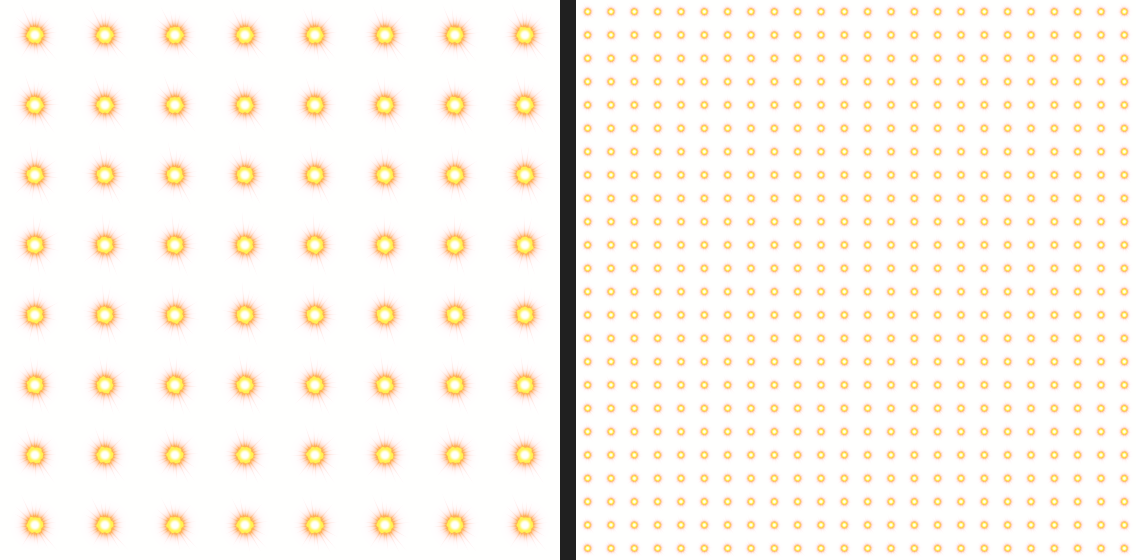
Left, the tile; right, the same tile 3 across and 3 down.
Write a WebGL 2 fragment shader that draws this pattern.

```glsl
#version 300 es
precision highp float;
// An even grid of small glowing sparks with fine tapered rays on white.

#define GRID 8.0            // sparks across and down
#define RAYS 22             // rays per spark
#define CORE_RADIUS 0.115   // in cells
#define GLOW_REACH 0.064    // in cells
#define RAY_WIDTH 0.011     // in cells
#define RAY_STRENGTH 0.45
#define BACKGROUND vec3(1.0, 0.999, 0.996)
#define HOT_WHITE vec3(1.0, 1.0, 0.98)
#define YELLOW vec3(1.0, 0.95, 0.32)
#define GLOW_TINT vec3(0.0, 0.31, 0.66)  // light removed at full glow

uniform vec2 u_resolution;
out vec4 fragColor;

const float TAU = 6.2831853;

float hash(float n) {
    return fract(sin(n * 12.9898 + 4.1) * 43758.5453);
}

// Direction of the longest rays; sways smoothly and wraps over the grid.
float sparkAxis(vec2 phase) {
    return 1.9 + 0.2 * cos(phase.y + TAU / 16.0) + 0.04 * sin(phase.x);
}

// Radius of the jagged core along an angle measured from the axis.
float coreRadius(float angle, vec2 phase) {
    float lobes = 0.06 * cos(6.0 * angle)
                + 0.035 * cos(11.0 * angle + phase.y)
                + 0.03 * cos(4.0 * angle - phase.y + phase.x);
    return CORE_RADIUS * (1.0 + lobes);
}

// Sum of thin tapered rays around the spark centre.
float rayLight(vec2 p, float axis, vec2 phase, float pixel) {
    float light = 0.0;
    for (int i = 0; i < RAYS; i++) {
        float id = float(i);
        float turn = TAU * (id + 0.6 * (hash(id) - 0.5)) / float(RAYS);
        vec2 dir = vec2(cos(axis + turn), sin(axis + turn));
        float along = dot(p, dir);
        float across = dir.x * p.y - dir.y * p.x;

        // Lengths vary gently from spark to spark.
        float breathe = 0.5 + 0.5 * sin(phase.y + phase.x + TAU * hash(id + 31.0));
        float reach = 0.23 + 0.13 * hash(id + 57.0) + 0.06 * breathe
                    + 0.15 * pow(abs(cos(turn)), 16.0);
        reach = min(reach, 0.49);

        float fade = clamp(1.0 - along / reach, 0.0, 1.0);
        float width = RAY_WIDTH * fade + 0.3 * pixel;
        float line = exp(-across * across / (width * width));
        light += RAY_STRENGTH * fade * line * smoothstep(0.0, 0.1, along);
    }
    return light;
}

void main() {
    vec2 grid = gl_FragCoord.xy / u_resolution * GRID;
    vec2 p = fract(grid) - 0.5;
    vec2 phase = TAU * mod(floor(grid), GRID) / GRID;
    float pixel = GRID / min(u_resolution.x, u_resolution.y);

    float axis = sparkAxis(phase);
    float r = length(p);
    float angle = atan(p.y, p.x + 1e-6) - axis;

    // Orange halo, fading to peach, with rays on top.
    float halo = exp(-pow(max(r - 0.11, 0.0) / GLOW_REACH, 1.3));
    halo *= 1.0 - smoothstep(0.35, 0.5, r);
    float glow = min(halo + rayLight(p, axis, phase, pixel), 1.0);
    vec3 color = BACKGROUND - GLOW_TINT * vec3(0.0, glow, pow(glow, 1.38));

    // Yellow core with a white-hot centre.
    float edge = coreRadius(angle, phase);
    float soft = max(0.011, 0.7 * pixel);
    vec3 core = mix(HOT_WHITE, YELLOW, smoothstep(0.035, 0.095, r));
    color = mix(color, core, 1.0 - smoothstep(edge - soft, edge + soft, r));

    fragColor = vec4(color, 1.0);
}
```
